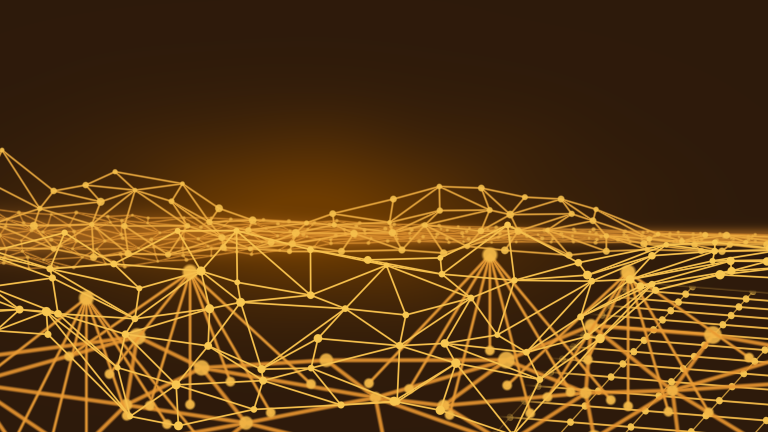
Give the GLSL for this background, as a Shadertoy shader.

```glsl
#define BASE_COLOR   vec3(0.178, 0.102, 0.042)
#define GLOW_COLOR   vec3(0.43, 0.235, 0.005)
#define AMBER_COLOR  vec3(0.90, 0.56, 0.17)
#define YELLOW_COLOR vec3(0.98, 0.80, 0.33)
#define GLOW_CENTER  vec2(0.69, 0.48)
#define HORIZON      0.455
#define FLOOR_STEP   0.07
#define FLOOR_SKEW   0.9
#define HUB_SPOKES   7

const int FAR = 0, RIDGE = 1, FRONT = 2, NEAR = 3;

struct Layer { int kind; float cell, rows, jitter, width, dotSize, blur, seed; };

float hash(vec2 p) { return fract(sin(dot(p, vec2(12.9898, 78.233))) * 43758.5453); }

float bump(float x, float center, float width) {
    float d = (x - center) / width;
    return exp(-d * d);
}

float noise(vec2 p) {
    vec2 i = floor(p), f = fract(p);
    f = f * f * (3.0 - 2.0 * f);
    return mix(mix(hash(i), hash(i + vec2(1, 0)), f.x),
               mix(hash(i + vec2(0, 1)), hash(i + vec2(1, 1)), f.x), f.y);
}

float cover(float d, float radius, float blur) {
    float soft = blur + 0.7 / iResolution.y;
    return 1.0 - smoothstep(radius - soft, radius + soft, d);
}

float segment(vec2 p, vec2 a, vec2 b) {
    vec2 pa = p - a, ba = b - a;
    return length(pa - ba * clamp(dot(pa, ba) / max(dot(ba, ba), 1e-6), 0.0, 1.0));
}

// Lower and upper limit of each mesh
vec2 bounds(int kind, float x) {
    if (kind == FAR)
        return vec2(mix(0.385, 0.44, smoothstep(0.2, 0.9, x)), mix(0.51, 0.455, x / 1.78));
    if (kind == RIDGE) {
        float top = 0.49 - 0.022 * x + 0.15 * bump(x, 0.0, 0.09) + 0.12 * bump(x, 0.31, 0.2)
                  + 0.05 * bump(x, 0.81, 0.05) + 0.11 * bump(x, 1.06, 0.2) + 0.06 * bump(x, 1.33, 0.1);
        return vec2(0.42, top);
    }
    if (kind == FRONT) {
        float low = 0.25 - 0.21 * smoothstep(0.0, 0.4, x);
        return vec2(mix(low, 0.36, smoothstep(1.2, 1.6, x)), 0.43);
    }
    return vec2(-0.06, 0.21 - 0.06 * bump(x, 0.6, 0.25));
}

vec2 node(vec2 id, Layer m) {
    vec2 rnd = vec2(hash(id + m.seed), hash(id.yx + m.seed + 17.3)) - 0.5;
    float x = (id.x + 0.7 * rnd.x) * m.cell;
    vec2 span = bounds(m.kind, x);
    float t = (id.y + m.jitter * rnd.y) / m.rows;
    return vec2(x, mix(span.x, span.y, t));
}

// Jittered net; x holds the links, y the nodes
vec2 mesh(vec2 p, Layer m) {
    vec2 ink = vec2(0);
    float column = floor(p.x / m.cell);
    for (float r = 0.0; r <= m.rows; r++) {
        for (float k = -1.0; k <= 1.0; k++) {
            vec2 id = vec2(column + k, r);
            vec2 a = node(id, m), b = node(id + vec2(1, 0), m);
            float d = segment(p, a, b);
            if (r < m.rows) {
                vec2 c = node(id + vec2(0, 1), m), e = node(id + vec2(1, 1), m);
                d = min(d, segment(p, a, c));
                d = min(d, hash(id + m.seed + 5.1) < 0.5 ? segment(p, a, e) : segment(p, b, c));
            }
            float size = m.dotSize * (0.65 + 0.5 * hash(id + m.seed + 9.7));
            ink = max(ink, vec2(cover(d, m.width, m.blur), cover(length(p - a), size, m.blur)));
        }
    }
    return ink;
}

// Flat grid with slanted columns of dots
vec2 floorGrid(vec2 p) {
    float depth = 0.6 - p.y - 0.08 * (p.x - 1.5);
    float dy = (fract(log(max(depth, 0.01)) / FLOOR_STEP) - 0.5) * FLOOR_STEP * depth;
    float skewed = p.x - FLOOR_SKEW * p.y;
    float ds = (fract((skewed - 1.3) / 0.15 + 0.5) - 0.5) * 0.15;
    float links = max(cover(abs(dy), 0.0022, 0.0), 0.8 * cover(abs(ds) * 0.74, 0.0015, 0.0));
    float dots = cover(length(vec2(ds - FLOOR_SKEW * dy, dy)), 0.0085, 0.0);
    float mask = smoothstep(1.1, 1.24, skewed) * smoothstep(0.25, 0.27, depth);
    return vec2(links, dots) * mask;
}

// Spokes falling from a few raised nodes
vec2 hubs(vec2 p) {
    vec2 centers[4] = vec2[4](vec2(1.134, 0.41), vec2(1.454, 0.37), vec2(0.44, 0.37), vec2(0.2, 0.31));
    vec2 ink = vec2(0);
    for (int h = 0; h < 4; h++) {
        vec2 a = centers[h];
        ink.y = max(ink.y, cover(length(p - a), 0.017, 0.003));
        for (int k = 0; k < HUB_SPOKES; k++) {
            float rnd = hash(vec2(h, k) + 2.4);
            float spread = float(k) / float(HUB_SPOKES - 1) - 0.5;
            vec2 b = a + vec2(0.56 * spread, -0.18 - 0.2 * rnd);
            ink.x = max(ink.x, cover(segment(p, a, b), 0.0032, 0.0015));
            ink.y = max(ink.y, cover(length(p - b), 0.011, 0.002));
        }
    }
    return ink;
}

vec3 paint(vec3 color, vec2 ink, float warmth, float opacity) {
    color = mix(color, mix(YELLOW_COLOR, AMBER_COLOR, warmth), ink.x * opacity);
    return mix(color, mix(YELLOW_COLOR, AMBER_COLOR, warmth * 0.4), ink.y * opacity);
}

void mainImage(out vec4 fragColor, in vec2 fragCoord) {
    vec2 p = fragCoord / iResolution.y;
    p.x *= 1.7778 * iResolution.y / iResolution.x;

    // Smoky glow and bright horizon haze
    vec2 g = (p - GLOW_CENTER) / vec2(0.5, p.y > GLOW_CENTER.y ? 0.21 : 0.19);
    float smoke = 0.8 + 0.4 * noise(p * vec2(4.0, 7.0));
    vec3 color = mix(BASE_COLOR, GLOW_COLOR, clamp(exp(-dot(g, g)) * smoke, 0.0, 1.0));
    float hazeWidth = mix(0.05, 0.017, smoothstep(0.0, 1.3, p.x));
    color = mix(color, AMBER_COLOR, 0.5 * bump(p.y, HORIZON, hazeWidth));

    // Nets from back to front
    color = paint(color, mesh(p, Layer(FAR, 0.06, 6.0, 0.8, 0.0016, 0.004, 0.001, 3.0)), 0.8, 0.75);
    color = paint(color, mesh(p, Layer(RIDGE, 0.1, 3.0, 0.6, 0.0021, 0.008, 0.0005, 11.0)), 0.5, 0.9);
    color = paint(color, floorGrid(p), 0.3, 0.95);
    color = paint(color, mesh(p, Layer(NEAR, 0.27, 2.0, 0.7, 0.0045, 0.018, 0.002, 31.0)), 0.9, 0.9);
    color = paint(color, hubs(p), 0.8, 0.95);
    color = paint(color, mesh(p, Layer(FRONT, 0.15, 5.0, 1.3, 0.002, 0.0095, 0.0, 23.0)), 0.2, 1.0);
    fragColor = vec4(color, 1.0);
}
```
